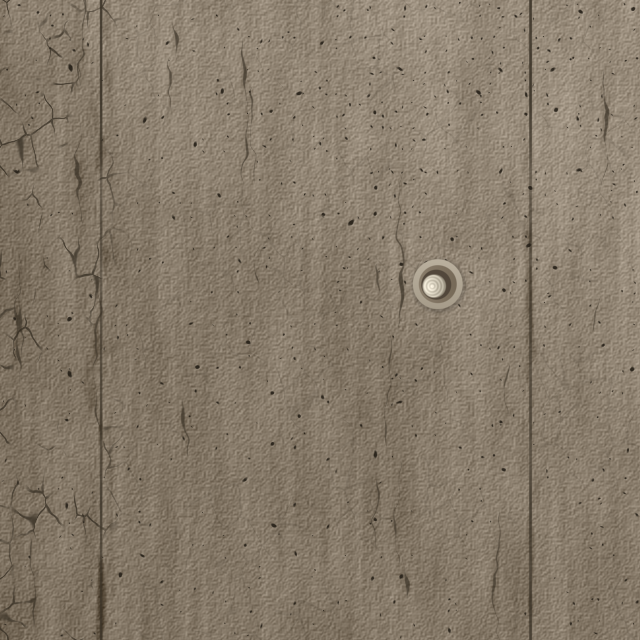
A Shadertoy shader for this texture:

```glsl
// Weathered board-marked concrete wall with seams, cracks, pits and a round recessed lamp.
const vec3 CONCRETE = vec3(0.527, 0.478, 0.412);
const vec3 PIT_DARK = vec3(0.13, 0.11, 0.08);
const vec3 CRACK_DARK = vec3(0.23, 0.20, 0.155);
const vec3 RING_LIGHT = vec3(0.69, 0.65, 0.58);
const vec3 RING_INNER = vec3(0.50, 0.45, 0.38);
const vec3 RECESS = vec3(0.32, 0.28, 0.23);
const vec3 LENS = vec3(0.80, 0.77, 0.70);
const vec2 LAMP_POS = vec2(0.684, 0.556);
const float LAMP_RADIUS = 0.039;
const float SEAM_LEFT = 0.158;
const float SEAM_RIGHT = 0.829;
const float GRAIN_SCALE = 310.0;
const float GRAIN_DEPTH = 0.125;
const int CRACKS = 22;
const float LANES[8] = float[8](0.035, 0.14, 0.285, 0.39, 0.59, 0.635, 0.79, 0.94);

vec2 hash2(vec2 p) {
    vec3 q = fract(p.xyx * vec3(0.1031, 0.1030, 0.0973));
    q += dot(q, q.yzx + 33.33);
    return fract((q.xx + q.yz) * q.zy);
}

float noise(vec2 p) {
    vec2 i = floor(p), f = fract(p);
    f = f * f * (3.0 - 2.0 * f);
    return mix(mix(hash2(i).x, hash2(i + vec2(1, 0)).x, f.x),
               mix(hash2(i + vec2(0, 1)).x, hash2(i + vec2(1, 1)).x, f.x), f.y);
}

float layers(vec2 p) {
    return 0.55 * noise(p) + 0.3 * noise(p * 2.1 + 7.3) + 0.15 * noise(p * 4.3 + 19.1);
}

// Gap between the two nearest cell points: zero along cell borders
float cellBorder(vec2 p) {
    vec2 i = floor(p);
    float near = 9.0, next = 9.0;
    for (int k = 0; k < 9; k++) {
        vec2 c = i + vec2(k % 3 - 1, k / 3 - 1);
        float d = length(c + hash2(c + 40.0) - p);
        next = min(next, max(near, d));
        near = min(near, d);
    }
    return next - near;
}

// Scattered tilted air holes, one candidate per cell
float pits(vec2 uv, float scale, float share, float size, float px) {
    vec2 p = uv * scale, i = floor(p);
    vec2 pick = hash2(i + scale), shape = hash2(i + scale + 91.0);
    vec2 d = (p - i - 0.25 - 0.5 * shape) / scale;
    float a = (pick.y - 0.5) * 2.6;
    d = mat2(cos(a), -sin(a), sin(a), cos(a)) * d;
    d += 0.0012 * (vec2(noise(uv * 260.0), noise(uv * 260.0 + 50.0)) - 0.5);
    float r = size * mix(0.35, 1.0, shape.x * shape.x);
    float dist = length(d * vec2(1.0, mix(0.45, 0.9, shape.y))) - r;
    return step(pick.x, share) * (1.0 - smoothstep(-px, px, dist));
}

// Wandering upright cracks along the board lanes: x = core, y = stain
vec2 cracks(vec2 uv, float px) {
    vec2 sum = vec2(0.0);
    for (int n = 0; n < CRACKS; n++) {
        vec2 a = hash2(vec2(n, 3)), b = hash2(vec2(n, 17));
        float x = LANES[n % 8] + (a.x - 0.5) * 0.035;
        float halfLen = mix(0.025, 0.13, b.x * b.x);
        float along = (uv.y - a.y) / halfLen;
        float taper = clamp(1.0 - along * along, 0.0, 1.0);
        float ph = b.y * 40.0;
        x += 0.004 * sin(uv.y * 31.0 + ph) + 0.002 * sin(uv.y * 97.0 + ph * 2.0)
           + 0.006 * (noise(vec2(uv.y * 70.0, ph)) - 0.5);
        float swell = noise(vec2(uv.y * 34.0, ph + 9.0));
        float width = 0.0042 * taper * swell * swell;
        float d = abs(uv.x - x);
        float seen = smoothstep(0.0, 0.25, taper) * mix(0.3, 0.85, swell);
        sum.x = max(sum.x, seen * (1.0 - smoothstep(width - px, width + px, d)));
        sum.y = max(sum.y, taper * swell * exp(-d * 260.0));
    }
    return sum;
}

float disc(vec2 p, float r, float px) {
    return 1.0 - smoothstep(r - px, r + px, length(p));
}

void mainImage(out vec4 fragColor, in vec2 fragCoord) {
    vec2 uv = fragCoord / iResolution.xy;
    float px = 0.8 / iResolution.y;

    // Lighting, mottling, upright streaks and embossed grain
    float tone = 0.085 * smoothstep(0.5, 1.4, uv.x * 0.6 + uv.y) - 0.012;
    tone -= 0.04 * smoothstep(0.12, 0.0, uv.x);
    tone += 0.075 * (layers(uv * vec2(16.0, 9.0)) - 0.5);
    tone += 0.05 * (noise(uv * vec2(75.0, 5.0)) - 0.5) + 0.035 * (noise(uv * vec2(270.0, 14.0)) - 0.5);
    vec2 g = uv * GRAIN_SCALE;
    tone += GRAIN_DEPTH * (noise(g) - noise(g + vec2(0.55, -0.55)));
    tone += 0.035 * (noise(g * 0.45 + 70.0) - 0.5);
    vec3 col = CONCRETE + tone;

    // Board seams with dirt gathered beside them
    float dirt = layers(uv * vec2(70.0, 13.0) + 5.0);
    float dl = abs(uv.x - SEAM_LEFT), dr = abs(uv.x - SEAM_RIGHT);
    float seam = max(1.0 - smoothstep(0.0007, 0.0007 + 2.0 * px, dl),
                     1.0 - smoothstep(0.0009, 0.0009 + 2.0 * px, dr));
    col -= 0.2 * smoothstep(0.45, 0.8, dirt) * (exp(-dl * 70.0) + exp(-dr * 110.0));
    col = mix(col, CRACK_DARK, seam * mix(0.45, 0.95, noise(vec2(uv.y * 14.0, 2.0))));

    // Branching hairline net, strongest on the left board
    vec2 warp = 0.018 * vec2(layers(uv * 28.0), layers(uv * 28.0 + 33.0));
    float border = cellBorder((uv + warp) * vec2(27.0, 19.0));
    float patches = smoothstep(0.48, 0.68, layers(uv * vec2(22.0, 15.0) + 61.0));
    float zone = mix(0.13, 0.8, 1.0 - smoothstep(0.15, 0.2, uv.x));
    float net = 1.0 - smoothstep(0.015, 0.06 + 24.0 * px, border);
    col = mix(col, CRACK_DARK, net * patches * zone);

    // Upright cracks and air holes
    vec2 crack = cracks(uv, px);
    col -= 0.10 * crack.y;
    col = mix(col, CRACK_DARK, 0.85 * crack.x);
    float crowd = mix(0.16, 0.42, smoothstep(0.3, 0.9, uv.y) * smoothstep(0.1, 0.7, uv.x));
    float hole = max(pits(uv, 25.0, crowd, 0.0031, px), pits(uv, 58.0, crowd * 0.75, 0.0016, px));
    float lip = pits(uv + vec2(-0.0012, 0.0016), 25.0, crowd, 0.0031, px);
    col += 0.05 * lip * (1.0 - hole);
    col = mix(col, PIT_DARK, 0.88 * hole);

    // Recessed lamp: trim ring, inner ring, dark well and bright ribbed lens
    vec2 q = (uv - LAMP_POS) / LAMP_RADIUS;
    float lpx = px / LAMP_RADIUS;
    col *= 1.0 - 0.18 * (1.0 - smoothstep(0.95, 1.2, length(q - vec2(0.03, -0.06))));
    col = mix(col, RING_LIGHT + 0.04 * q.y, disc(q, 1.0, lpx));
    col = mix(col, RING_INNER - 0.05 * q.x, disc(q, 0.76, lpx));
    col = mix(col, RECESS, disc(q - vec2(-0.06, -0.02), 0.6, lpx));
    vec2 l = q - vec2(-0.14, -0.08);
    float ribs = 0.06 * sin(length(l + vec2(0.08, 0.0)) * 48.0);
    vec3 lens = LENS + ribs - 0.28 * l.x + 0.12 * smoothstep(0.25, 0.0, length(l + vec2(0.1, 0.05)));
    col = mix(col, lens, disc(l, 0.46, lpx * 1.5));

    fragColor = vec4(clamp(col, 0.0, 1.0), 1.0);
}
```
